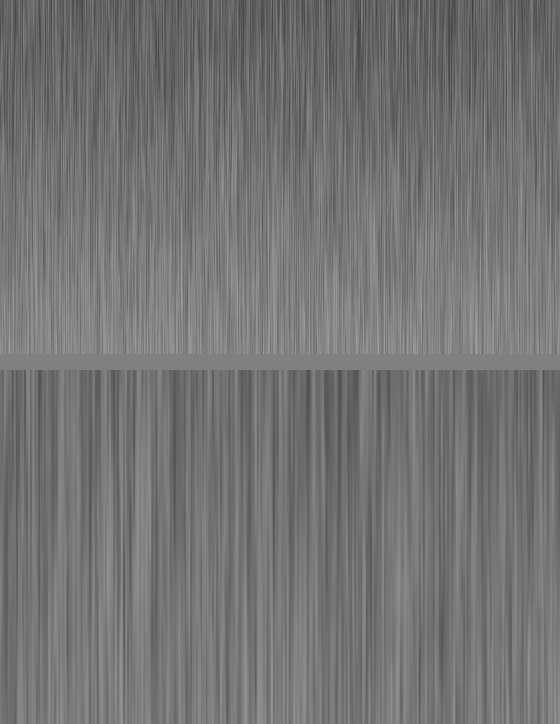
Top, the full canvas; bottom, a detail of the centre.
Give the GLSL for this texture, as a Shadertoy shader.

```glsl
// Brushed steel: hair-thin vertical streaks over a grey ramp, dark above and light below.
// Each streak layer is stretched value noise whose columns have their own
// phase and length, so the streak ends never line up.

// Integer hash of a lattice cell, from 0 to 1
float hash(ivec2 cell, int seed) {
    uvec2 q = uvec2(cell + 4096) * uvec2(1597u, 3812u) + uint(seed) * 7919u;
    uint n = (q.x ^ (q.y << 7)) * 747796405u + 28913u;
    n = ((n >> 15) ^ n) * 277803u;
    n = ((n >> 13) ^ n) * 668265u;
    n = (n >> 16) ^ n;
    return float(n & 65535u) / 65535.0;
}

// Brightness along one column, fading between random values
float column(int id, float y, float rows, int seed) {
    float stretch = 0.5 + 1.1 * hash(ivec2(id, 901), seed);
    float t = y * rows * stretch + 17.0 * hash(ivec2(id, 577), seed);
    int row = int(floor(t));
    return mix(hash(ivec2(id, row), seed),
               hash(ivec2(id, row + 1), seed),
               smoothstep(0.0, 1.0, fract(t))) - 0.5;
}

// Neighbouring columns joined by a narrow soft edge
float streaks(vec2 uv, float columns, float rows, int seed) {
    float x = uv.x * columns;
    int id = int(floor(x));
    return mix(column(id, uv.y, rows, seed),
               column(id + 1, uv.y, rows, seed),
               smoothstep(0.25, 0.75, fract(x)));
}

void mainImage(out vec4 fragColor, in vec2 fragCoord) {
    vec2 uv = fragCoord / iResolution.xy;

    // Broad light falling off towards the top
    float grey = mix(0.538, 0.38, smoothstep(-0.25, 1.15, uv.y));

    // Hairlines, thin scratches, a trace of wider ones and short grain
    float brushed = 0.13 * streaks(uv, 830.0, 7.0, 1)
                  + 0.10 * streaks(uv, 540.0, 4.5, 2)
                  + 0.04 * streaks(uv, 240.0, 3.5, 3)
                  + 0.04 * streaks(uv, 700.0, 24.0, 4);

    // The dark upper part shows slightly stronger contrast
    grey += brushed * mix(0.9, 1.1, uv.y);

    fragColor = vec4(vec3(clamp(grey, 0.0, 1.0)), 1.0);
}
```
